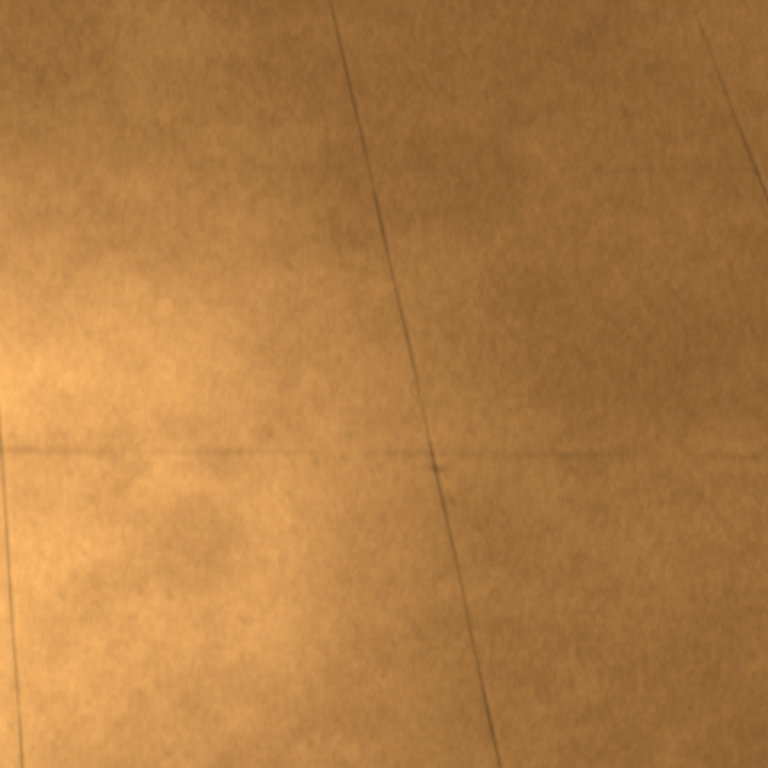
Give the GLSL for this texture, as a WebGL 1 fragment shader.

```glsl
precision highp float;
uniform vec2 u_resolution;

#define SHADOW_COLOR vec3(0.525, 0.357, 0.186)
#define LIGHT_COLOR vec3(0.985, 0.718, 0.414)
#define GLOW_CENTER vec2(0.0, 0.36)
#define GLOW_WIDTH 0.46
#define GLOW_RISE 0.39
#define GLOW_FALL 0.76
#define CLOUD_SCALE 4.5
#define CLOUD_CONTRAST 0.2
#define GRAIN_CONTRAST 0.085
#define SEAM_WIDTH 0.0027
#define SEAM_DEPTH 0.135
#define JOINT_DEPTH 0.055

vec3 hash3(vec2 p) {
  vec3 h = vec3(dot(p, vec2(127.1, 311.7)),
                dot(p, vec2(269.5, 183.3)),
                dot(p, vec2(419.2, 371.9)));
  return fract(sin(h) * 43758.55);
}

// Soft cellular noise: random values blended between jittered points
float softCells(vec2 p) {
  vec2 cell = floor(p), local = fract(p);
  float sum = 0.0, total = 0.0;
  for (int j = -1; j <= 1; j++) {
    for (int i = -1; i <= 1; i++) {
      vec2 offset = vec2(float(i), float(j));
      vec3 rnd = hash3(cell + offset);
      vec2 d = offset + 0.15 + 0.7 * rnd.xy - local;
      float weight = exp(-5.0 * dot(d, d));
      sum += weight * rnd.z;
      total += weight;
    }
  }
  return sum / total;
}

// Layered clouds, slightly wider than tall, centred on zero
float clouds(vec2 p) {
  float sum = 0.0, amplitude = 1.0;
  for (int i = 0; i < 5; i++) {
    sum += amplitude * (softCells(p) - 0.5);
    p = 2.03 * p + vec2(17.3, 8.9);
    amplitude *= 0.7;
  }
  return sum;
}

float softLine(float distance, float width) {
  float r = distance / width;
  return exp(-r * r);
}

// Warm light falling in from the left edge
float sideGlow(vec2 uv) {
  vec2 d = uv - GLOW_CENTER;
  d /= vec2(GLOW_WIDTH, d.y > 0.0 ? GLOW_RISE : GLOW_FALL);
  return exp(-dot(d, d));
}

// Slanted seams, fanning out in perspective
float seams(vec2 uv, float wear) {
  float dark = 0.0;
  for (int i = 0; i < 3; i++) {
    float k = float(i);
    float slope = 0.067 + 0.144 * k;
    float x = 0.029 + 0.622 * k - slope * uv.y - 0.01 * k * uv.y * uv.y;
    x += 0.0006 * sin(uv.y * 23.0 + k * 2.0);
    float d = (uv.x - x) / sqrt(1.0 + slope * slope);
    float fade = 1.0 - 0.35 * smoothstep(0.8, 1.0, uv.y);
    dark += fade * (softLine(d, SEAM_WIDTH) + 0.12 * softLine(d, 3.0 * SEAM_WIDTH));
    dark -= 0.2 * softLine(d - 2.5 * SEAM_WIDTH, SEAM_WIDTH);
  }
  return dark * (0.95 + 0.9 * wear);
}

// Faint level joints, broken up by wear
float joints(vec2 uv, float wear) {
  float y = uv.y + 0.009 * uv.x;
  float lower = softLine(y - 0.414, 0.0055);
  float upper = 0.55 * softLine(y - 0.786, 0.005) * smoothstep(0.15, 0.5, uv.x);
  return (lower + upper) * clamp(0.7 + 2.0 * wear, 0.05, 1.3);
}

// Sparse smudged flecks
float flecks(vec2 uv) {
  vec2 p = uv * vec2(30.0, 24.0);
  vec3 rnd = hash3(floor(p) + 71.0);
  vec2 d = fract(p) - 0.3 - 0.4 * rnd.xy;
  d.x += 0.4 * d.y;
  return step(0.88, rnd.z) * exp(-dot(d, d) * 45.0);
}

void main() {
  vec2 uv = gl_FragCoord.xy / u_resolution;
  float glow = sideGlow(uv);
  float mottle = clouds(uv * CLOUD_SCALE * vec2(0.85, 1.15) + 3.7);
  float wear = softCells(uv * 19.0 + 41.0) - 0.5;
  float grain = softCells(uv * vec2(135.0, 85.0)) - 0.5;
  grain += 0.8 * (softCells(uv * vec2(240.0, 170.0) + 9.0) - 0.5);

  // Light, stains and surface grain
  float tone = 0.105 + 0.89 * glow;
  tone += mottle * CLOUD_CONTRAST * (0.6 + 0.9 * glow);
  tone += grain * GRAIN_CONTRAST;
  vec3 color = mix(SHADOW_COLOR, LIGHT_COLOR, clamp(tone, -0.06, 1.05));

  // Seams, joints and the chip where they meet
  vec2 chip = (uv - vec2(0.571, 0.389)) / vec2(0.010, 0.0055);
  float dark = SEAM_DEPTH * seams(uv, wear) + JOINT_DEPTH * joints(uv, wear);
  dark += 0.15 * exp(-dot(chip, chip)) + 0.06 * flecks(uv);
  gl_FragColor = vec4(color * (1.0 - dark), 1.0);
}
```
